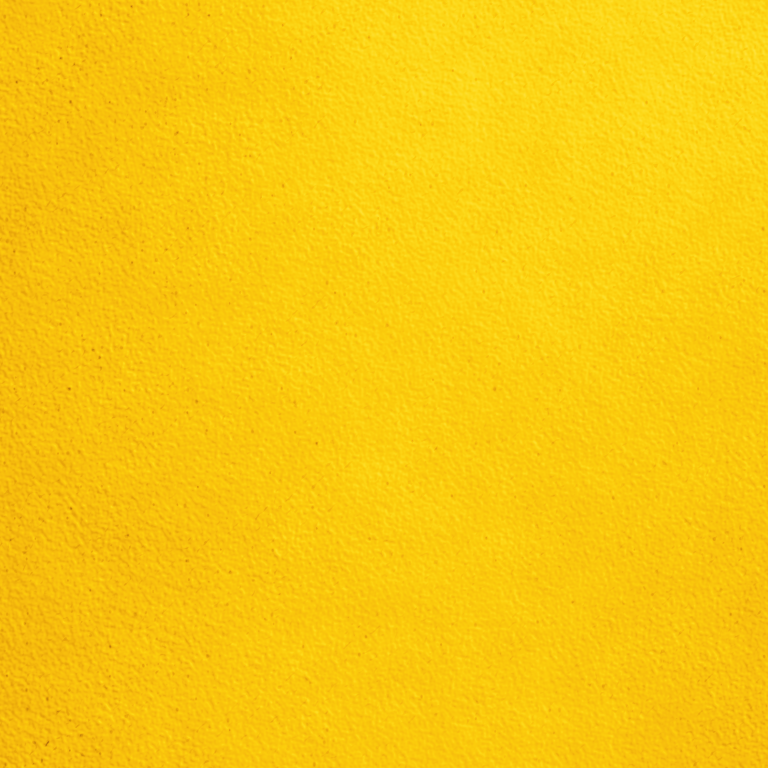
Give the GLSL for this texture, as a WebGL 1 fragment shader.

```glsl
precision highp float;

uniform vec2 u_resolution;

const vec3 PIT_BROWN = vec3(0.72, 0.46, 0.04);
const vec3 OCHRE = vec3(0.91, 0.65, 0.04);
const vec3 AMBER = vec3(0.965, 0.735, 0.05);
const vec3 YELLOW = vec3(0.985, 0.80, 0.045);
const vec3 LEMON = vec3(0.99, 0.85, 0.10);
const vec3 GLINT = vec3(1.0, 0.90, 0.28);
const vec2 LIGHT_DIR = vec2(0.71, 0.70);

vec2 hash2(vec2 p) {
  vec2 q = vec2(dot(p, vec2(127.1, 311.7)), dot(p, vec2(269.5, 183.3)));
  return fract(sin(q) * 43758.545);
}

vec2 gradientAt(vec2 cell) {
  float angle = 6.28318 * hash2(cell).x;
  return vec2(cos(angle), sin(angle));
}

float gradientNoise(vec2 p) {
  vec2 i = floor(p);
  vec2 f = fract(p);
  vec2 u = f * f * f * (f * (f * 6.0 - 15.0) + 10.0);
  vec2 e = vec2(0.0, 1.0);
  float a = dot(gradientAt(i), f);
  float b = dot(gradientAt(i + e.yx), f - e.yx);
  float c = dot(gradientAt(i + e.xy), f - e.xy);
  float d = dot(gradientAt(i + e.yy), f - e.yy);
  return mix(mix(a, b, u.x), mix(c, d, u.x), u.y);
}

vec2 rotate(vec2 p, float cosine, float sine) {
  return vec2(cosine * p.x - sine * p.y, sine * p.x + cosine * p.y);
}

// Plaster height: lumps plus fine grit, each on its own rotated grid
float plasterHeight(vec2 p) {
  return 0.85 * gradientNoise(rotate(p, 0.924, 0.383) * 128.0)
       + 0.6 * gradientNoise(rotate(p, 0.8, -0.6) * 215.0 + 31.7)
       + 0.2 * gradientNoise(rotate(p, 0.6, 0.8) * 60.0 + 7.3);
}

// Positive on slopes that face the light
float relief(vec2 p, vec2 lightDir, float reach) {
  return plasterHeight(p - lightDir * reach) - plasterHeight(p + lightDir * reach);
}

// Short dark specks where a fine noise peaks, gathered in loose patches
float specks(vec2 p, float density) {
  vec2 q = rotate(p, 0.71, 0.70) * density * vec2(1.1, 0.8);
  float patches = smoothstep(-0.3, 0.4, gradientNoise(p * 16.0 + 5.0));
  return smoothstep(0.26, 0.56, gradientNoise(q + 63.0)) * mix(0.4, 1.0, patches);
}

// Sparse larger pits, one possible per grid cell
float pits(vec2 p, float density, float chance) {
  vec2 cell = floor(p * density);
  vec2 centre = 0.3 + 0.4 * hash2(cell + 17.0);
  vec2 traits = hash2(cell + 91.0);
  vec2 offset = (fract(p * density) - centre) * vec2(1.2, 0.9);
  float radius = mix(0.16, 0.30, traits.y);
  float spot = 1.0 - smoothstep(radius * 0.2, radius, length(offset));
  return spot * step(traits.x, chance);
}

// Broad light: dim left edge, glow at upper right, falloff at lower right
float wallLight(vec2 uv) {
  vec2 toGlow = uv - vec2(0.80, 0.94);
  float glow = exp(-4.5 * dot(toGlow, toGlow));
  float corner = smoothstep(0.6, 1.05, uv.x) * (1.0 - uv.y);
  return 0.38 + 0.36 * smoothstep(-0.08, 0.52, uv.x) + 0.28 * glow
       - 0.28 * corner + 0.10 * (uv.y - 0.5);
}

vec3 paintColor(float tone) {
  vec3 color = mix(PIT_BROWN, OCHRE, smoothstep(-0.65, 0.0, tone));
  color = mix(color, AMBER, clamp(tone / 0.4, 0.0, 1.0));
  color = mix(color, YELLOW, clamp((tone - 0.4) / 0.4, 0.0, 1.0));
  color = mix(color, LEMON, clamp((tone - 0.8) / 0.3, 0.0, 1.0));
  return mix(color, GLINT, clamp((tone - 1.1) / 0.6, 0.0, 1.0));
}

void main() {
  vec2 uv = gl_FragCoord.xy / u_resolution;
  vec2 p = gl_FragCoord.xy / u_resolution.y;

  // Relief is strongest at the left and fades towards the glow
  float roughness = mix(0.62, 0.48, smoothstep(0.0, 0.6, uv.x));
  roughness += 0.10 * smoothstep(0.7, 1.0, uv.x) * (1.0 - uv.y);
  roughness *= 1.0 + 0.3 * gradientNoise(p * 9.0 + 3.1);

  float slope = relief(p, LIGHT_DIR, 0.0015);
  float mottle = 0.12 * gradientNoise(p * 5.0) + 0.14 * gradientNoise(p * 22.0 + 12.0);
  float tone = wallLight(uv) + mottle;
  tone += roughness * (slope * (0.85 + 0.3 * abs(slope)) - 0.9 * specks(p, 150.0));

  float pitChance = mix(0.10, 0.03, smoothstep(0.1, 0.7, uv.x)) * mix(0.6, 1.4, uv.y);
  tone -= 0.6 * pits(p, 72.0, pitChance);

  gl_FragColor = vec4(paintColor(tone), 1.0);
}
```
